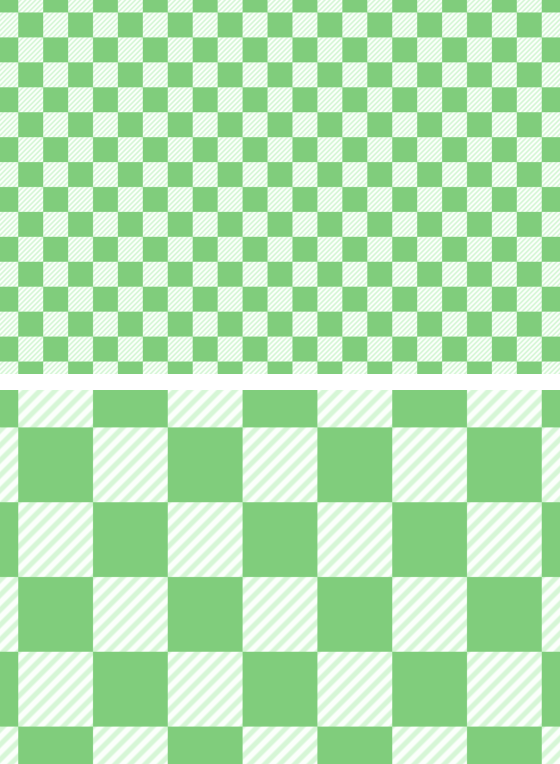
Top: the whole. Bottom: its middle third, enlarged.
A WebGL 2 fragment shader for this pattern:

```glsl
#version 300 es
precision highp float;
// Green and white checkerboard, fifteen squares tall and centred on the canvas.
// The sign of two alternating waves picks the square; the pale squares carry
// five fine diagonal stripes per side, rising to the right.

uniform vec2 u_resolution;
out vec4 fragColor;

// Signed distance to the nearest grid line, positive in even cells.
vec2 alternate(vec2 p) {
    return abs(mod(p - 0.5, 2.0) - 1.0) - 0.5;
}

void main() {
    // One unit is one square; a column is centred, a row line crosses the middle.
    float pixel = 15.0 / u_resolution.y;
    vec2 p = (gl_FragCoord.xy - 0.5 * u_resolution) * pixel + vec2(0.5, 0.0);

    // Diagonal hatching on the pale squares.
    float phase = fract(5.0 * (p.x - p.y));
    float stripeDistance = min(phase, 1.0 - phase);
    float soft = max(5.0 * pixel, 0.12);
    float stripe = 1.0 - smoothstep(0.24 - soft, 0.24 + soft, stripeDistance);
    vec3 pale = mix(vec3(0.985, 1.0, 0.985), vec3(0.84, 0.965, 0.84), stripe);

    // Solid squares wherever both waves share a sign.
    vec2 wave = clamp(alternate(p) / (0.6 * pixel), -1.0, 1.0);
    float solid = 0.5 + 0.5 * wave.x * wave.y;
    fragColor = vec4(mix(pale, vec3(0.5, 0.803, 0.485), solid), 1.0);
}
```
